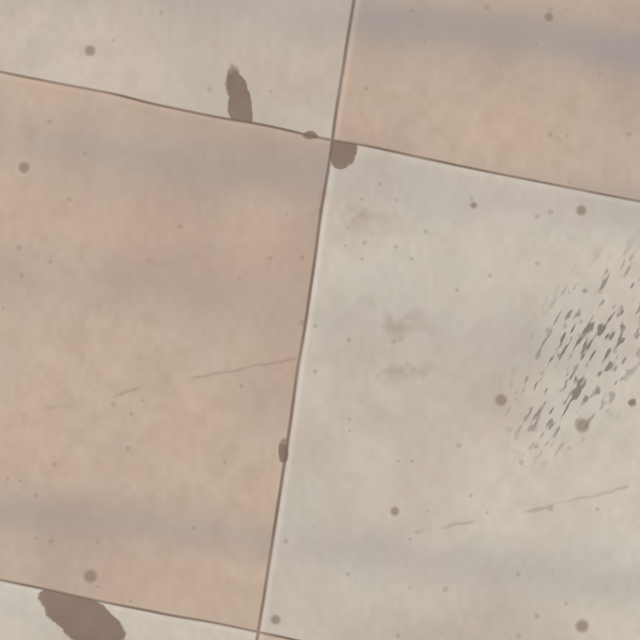
Write a three.js fragment shader that draws this texture.

```glsl
varying vec2 vUv;

const vec2 TILE_SIZE = vec2(0.80, 0.794);
const vec2 GRID_ORIGIN = vec2(0.403, 0.094);
const vec2 GRID_SHEAR = vec2(0.149, 0.204);
const vec2 JOINT_HALF_WIDTH = vec2(0.0024, 0.0019);
const float EDGE_SOFT = 0.002;
const vec3 PINK_STONE = vec3(0.757, 0.672, 0.600);
const vec3 PINK_STAIN = vec3(0.700, 0.610, 0.550);
const vec3 PALE_STONE = vec3(0.785, 0.747, 0.697);
const vec3 PALE_STAIN = vec3(0.725, 0.675, 0.625);
const vec3 SHADE = vec3(0.610, 0.585, 0.575);
const vec3 CHIP = vec3(0.530, 0.455, 0.405);
const vec3 JOINT = vec3(0.470, 0.400, 0.350);
const vec3 SCUFF = vec3(0.440, 0.420, 0.390);
const vec2 SCUFF_CENTRE = vec2(0.915, 0.450);
const vec2 SCUFF_DIR = vec2(0.500, 0.866);

float hash(vec2 p) {
  p = fract(p * vec2(0.1031, 0.1173));
  p += dot(p, p.yx + 33.33);
  return fract((p.x + p.y) * p.x * 17.3);
}

float noise(vec2 p) {
  vec2 i = floor(p), f = fract(p);
  f = f * f * (3.0 - 2.0 * f);
  return mix(mix(hash(i), hash(i + vec2(1.0, 0.0)), f.x),
             mix(hash(i + vec2(0.0, 1.0)), hash(i + 1.0), f.x), f.y);
}

float fbm(vec2 p) {
  float sum = 0.0, amp = 0.5;
  for (int i = 0; i < 5; i++) {
    sum += amp * noise(p);
    p = p * 2.03 + 17.1;
    amp *= 0.5;
  }
  return sum;
}

float bell(float x, float width) {
  return exp(-x * x / (width * width));
}

// Ragged, tilted ellipse of missing surface
float chip(vec2 p, vec2 centre, vec2 radius, float tilt) {
  vec2 q = p - centre, axis = vec2(cos(tilt), sin(tilt));
  q = vec2(dot(q, axis), dot(q, vec2(-axis.y, axis.x)));
  float d = (length(q / radius) - 1.0) * min(radius.x, radius.y);
  d += 0.012 * (fbm(p * 45.0 + 9.0) - 0.48);
  return 1.0 - smoothstep(-EDGE_SOFT, EDGE_SOFT, d);
}

// Faint wandering hairline
float crack(vec2 p, vec2 a, vec2 b) {
  p.y += 0.025 * (fbm(p * 14.0) - 0.48);
  vec2 ab = b - a;
  float t = clamp(dot(p - a, ab) / dot(ab, ab), 0.0, 1.0);
  return bell(length(p - a - ab * t), 0.0025) * smoothstep(0.2, 0.6, noise(p * 25.0));
}

// Sparse round pits, one candidate per cell
float pits(vec2 p, float cells, float density) {
  vec2 cell = floor(p * cells), f = fract(p * cells);
  vec2 centre = 0.3 + 0.4 * vec2(hash(cell + 3.7), hash(cell + 8.1));
  float radius = 0.07 + 0.13 * hash(cell + 15.3);
  return step(1.0 - density, hash(cell + 21.9)) * (1.0 - smoothstep(radius * 0.5, radius + 0.06, length(f - centre)));
}

void main() {
  vec2 p = vUv;

  // Slanted tile grid with slightly wavering joints
  vec2 wobble = 0.004 * (vec2(noise(p.yx * 12.0), noise(p * 12.0 + 40.0)) - 0.5);
  vec2 grid = (p + wobble - GRID_ORIGIN + GRID_SHEAR * vec2(-p.y, p.x)) / TILE_SIZE;
  vec2 tile = floor(grid);
  vec2 edge = (fract(grid + 0.5) - 0.5) * TILE_SIZE;
  float isPink = mod(tile.x + tile.y, 2.0);

  // Mottled stone
  vec2 s = p + tile * 7.31 + 20.0;
  float cloud = fbm(s * 5.0), grain = fbm(s * 38.0);
  float stain = smoothstep(0.40, 0.78, 0.7 * cloud + 0.3 * grain);
  vec3 pale = mix(PALE_STONE, PINK_STONE, 0.28 * step(0.5, tile.y));
  vec3 color = mix(mix(pale, PALE_STAIN, stain), mix(PINK_STONE, PINK_STAIN, stain), isPink);
  color += 0.07 * (grain - 0.48) + 0.02 * (noise(s * vec2(110.0, 75.0)) - 0.5);
  color += vec3(0.025, -0.005, -0.015) * (fbm(s * 9.0 + 30.0) - 0.48);

  // Soft shadow bands
  float slope = p.y + 0.12 * p.x + 0.03 * (fbm(p * 4.0) - 0.48);
  float shade = 0.60 * bell(slope - 1.045, 0.045) + 0.40 * bell(slope - 0.785, 0.045)
              + 0.18 * bell(slope - 0.57, 0.045) + 0.38 * bell(slope - 0.205, 0.035);
  shade *= mix(0.55, 1.0, isPink) * (0.7 + 0.6 * noise(p * 5.0 + 6.0));
  color = mix(color, SHADE, shade);

  // Brown smudges, pits and hairlines
  float smudge = bell(length(p - vec2(0.61, 0.45)), 0.07) + bell(length(p - vec2(0.56, 0.70)), 0.06);
  color = mix(color, CHIP, 0.45 * smudge * smoothstep(0.45, 0.75, fbm(p * 26.0)));
  color = mix(color, CHIP, 0.65 * pits(p, 17.0, 0.05) + 0.25 * pits(p + 0.37, 41.0, 0.07));
  float lines = crack(p, vec2(0.65, 0.165), vec2(0.98, 0.24)) + crack(p, vec2(0.0, 0.35), vec2(0.46, 0.44));
  color = mix(color, CHIP, 0.28 * lines);

  // Streaked scuff marks
  vec2 q = p - SCUFF_CENTRE;
  vec2 along = vec2(dot(q, SCUFF_DIR), dot(q, vec2(SCUFF_DIR.y, -SCUFF_DIR.x)));
  float patchMask = 1.0 - smoothstep(0.3, 1.0, length(along / vec2(0.23, 0.11)));
  float streak = 0.65 * noise(along * vec2(48.0, 170.0) + 60.0) + 0.35 * noise(along * vec2(110.0, 260.0) + 90.0);
  color = mix(color, SCUFF, 0.75 * patchMask * smoothstep(0.56, 0.80, streak));

  // Chips bounded by the joints
  float above = step(1.0, grid.y), right = step(0.0, grid.x);
  float chips = chip(p, vec2(0.374, 0.842), vec2(0.055, 0.018), 1.8) * above;
  chips = max(chips, chip(p, vec2(0.534, 0.765), vec2(0.024, 0.028), 0.0) * (1.0 - above) * right);
  chips = max(chips, chip(p, vec2(0.130, 0.033), vec2(0.075, 0.035), -0.56) * (1.0 - step(0.0, grid.y)));
  chips = max(chips, chip(p, vec2(0.484, 0.788), vec2(0.012, 0.007), -0.2));
  chips = max(chips, chip(p, vec2(0.443, 0.293), vec2(0.006, 0.014), 0.0));
  chips = max(chips, chip(p, vec2(0.987, 0.371), vec2(0.008, 0.007), 0.0));
  color = mix(color, CHIP + 0.06 * (fbm(p * 30.0) - 0.48), 0.95 * chips);

  // Lit rims and dark joints
  color += 0.045 * (bell(edge.x - 0.007, 0.004) + 0.5 * bell(edge.y + 0.006, 0.004)) * (1.0 - chips);
  vec2 joint = 1.0 - smoothstep(JOINT_HALF_WIDTH - EDGE_SOFT, JOINT_HALF_WIDTH + EDGE_SOFT, abs(edge));
  joint *= 0.55 + 0.4 * vec2(noise(p * 16.0 + 5.0), noise(p * 20.0 + 70.0));
  color = mix(color, JOINT, max(joint.x, joint.y));

  gl_FragColor = vec4(color, 1.0);
}
```
